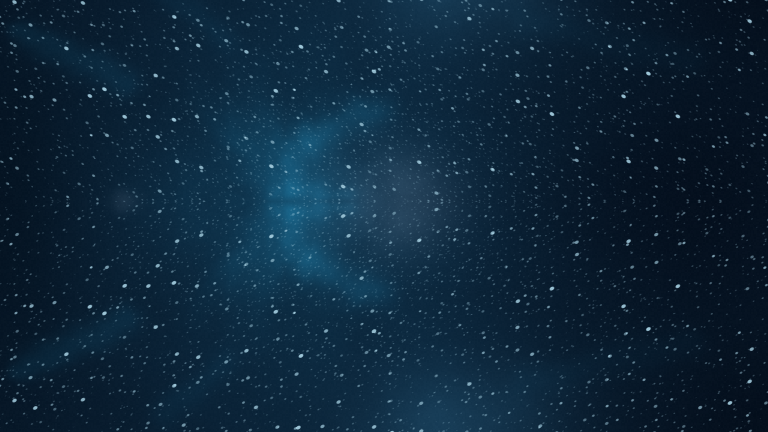
Give the GLSL for this background, as a Shadertoy shader.

```glsl
#define MIRROR_Y 0.534
#define NIGHT vec3(0.026, 0.086, 0.148)
#define BLUE vec3(0.025, 0.085, 0.115)
#define TEAL vec3(0.035, 0.165, 0.205)
#define HAZE vec3(0.120, 0.110, 0.115)
#define MIST vec3(0.055, 0.110, 0.135)
#define STAR vec3(0.620, 0.780, 0.850)
#define GRAIN 0.012

vec2 hash2(vec2 p) {
    vec3 h = fract(p.xyx * vec3(0.1031, 0.1030, 0.0973));
    h += dot(h, h.yzx + 33.33);
    return fract((h.xx + h.yz) * h.zy);
}

// Layered sines, turned and warped at each octave, about -1 to 1
float cloud(vec2 p) {
    float sum = 0.0, amp = 0.55;
    for (int i = 0; i < 5; i++) {
        p = mat2(1.44, 1.08, -1.08, 1.44) * p + 1.7;
        p += 0.5 * sin(p.yx * 0.8);
        sum += amp * sin(p.x + 1.2 * sin(p.y)) * cos(p.y * 0.9);
        amp *= 0.6;
    }
    return sum;
}

float glow(vec2 p, vec2 center, vec2 size) {
    vec2 d = (p - center) / size;
    return exp(-dot(d, d));
}

float wisp(vec2 p, vec2 a, vec2 b, float width) {
    vec2 ab = b - a;
    float t = clamp(dot(p - a, ab) / dot(ab, ab), 0.0, 1.0);
    float d = length(p - a - ab * t) / width;
    return exp(-d * d);
}

// One jittered star per grid cell, kept with the given chance
float stars(vec2 p, float cell, float radius, float chance, float seed) {
    vec2 id = floor(p / cell);
    vec2 place = hash2(id + seed);
    vec2 traits = hash2(id + seed + 57.0);
    vec2 d = p - (id + 0.2 + 0.6 * place) * cell;
    d.y += 0.25 * d.x;
    d.x *= 0.8;
    float size = radius * mix(0.55, 1.0, traits.y);
    float blur = 0.7 / iResolution.y;
    float disc = 1.0 - smoothstep(size - blur, size + blur, length(d));
    return disc * step(traits.x, chance) * mix(0.35, 1.0, traits.y * traits.y);
}

void mainImage(out vec4 fragColor, in vec2 fragCoord) {
    vec2 p = fragCoord / iResolution.y;
    p.x += 0.5 * (16.0 / 9.0 - iResolution.x / iResolution.y);
    vec2 q = vec2(p.x, abs(p.y - MIRROR_Y));
    float broad = cloud(q * 2.0);
    float fine = cloud(q * 6.0 + 3.0);
    vec2 w = q + 0.022 * vec2(fine, cloud(q * 5.0 + 9.0));

    // Wide sky light, dark toward the left edge and the right side
    vec3 color = NIGHT;
    color += BLUE * glow(q, vec2(0.75, 0.15), vec2(0.62, 0.60)) * (0.85 + 0.25 * broad);
    color -= vec3(0.012, 0.035, 0.045) * glow(q, vec2(1.55, 0.0), vec2(0.38, 0.28));
    color -= vec3(0.012, 0.025, 0.035) * glow(q, vec2(0.0, 0.05), vec2(0.18, 0.40));
    color -= vec3(0.010, 0.030, 0.040) * glow(q, vec2(1.78, 0.55), vec2(0.30, 0.25));

    // Teal nebula: halo, core, and branching arms
    float nebula = 0.40 * glow(w, vec2(0.66, 0.06), vec2(0.30, 0.25));
    nebula += 0.45 * glow(w, vec2(0.71, 0.0), vec2(0.10, 0.09));
    nebula += 0.40 * wisp(w, vec2(0.67, 0.03), vec2(0.69, 0.12), 0.035);
    nebula += 0.50 * wisp(w, vec2(0.73, 0.14), vec2(0.87, 0.22), 0.036);
    nebula += 0.25 * wisp(w, vec2(0.68, 0.03), vec2(0.81, 0.02), 0.020);
    nebula += 0.15 * wisp(w, vec2(0.56, 0.16), vec2(0.72, 0.14), 0.050);
    color += TEAL * nebula * (0.92 + 0.40 * fine);

    // Grey haze beside the core and mist at the upper and lower edges
    color += HAZE * glow(w, vec2(0.92, 0.01), vec2(0.13, 0.11)) * (0.85 + 0.3 * fine);
    color += MIST * glow(w, vec2(1.05, 0.53), vec2(0.22, 0.14)) * (0.9 + 0.25 * broad);
    color += 0.5 * HAZE * glow(w, vec2(0.30, 0.0), vec2(0.03, 0.025));

    // Faint slanting streaks
    color += 0.30 * TEAL * wisp(w, vec2(0.06, 0.38), vec2(0.29, 0.27), 0.030);
    color += 0.15 * TEAL * wisp(w, vec2(0.38, 0.50), vec2(0.52, 0.38), 0.035);
    color += 0.10 * TEAL * wisp(w, vec2(1.20, 0.42), vec2(1.60, 0.34), 0.035);

    // Stars, with dense dust around the nebula
    float dense = glow(q, vec2(0.82, 0.0), vec2(0.42, 0.32));
    float light = stars(q, 0.055, 0.0042, 0.55, 11.0);
    light += 0.75 * stars(q + 0.013, 0.031, 0.0028, 0.50, 83.0);
    light += 0.45 * stars(q + 0.007, 0.017, 0.0019, 0.30 + 0.35 * dense, 141.0);
    light += 0.35 * stars(q + 0.003, 0.010, 0.0014, 0.08 + 0.55 * dense, 219.0);
    color = mix(color, STAR, min(light, 1.0));

    // Soft grain
    color += GRAIN * (hash2(floor(p * 288.0)).x - 0.5);
    fragColor = vec4(clamp(color, 0.0, 1.0), 1.0);
}
```
